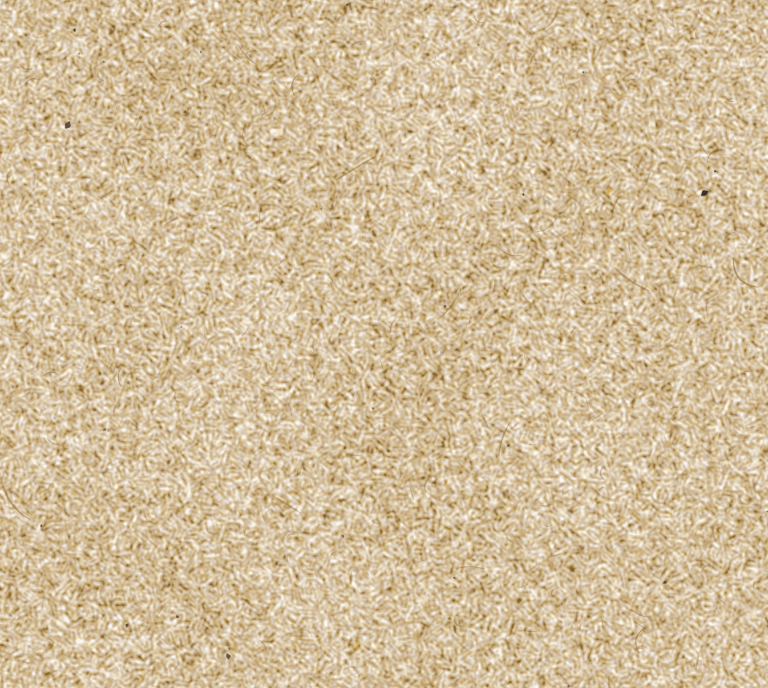
Write a Shadertoy shader that draws this texture.

```glsl
// Recycled kraft paper: matted pale and tan fibres with dark specks and stray threads.

// Paper tones, dark to light
const vec3 UMBER = vec3(0.53, 0.39, 0.17);
const vec3 BROWN = vec3(0.69, 0.57, 0.36);
const vec3 TAN   = vec3(0.78, 0.67, 0.48);
const vec3 SAND  = vec3(0.81, 0.715, 0.565);
const vec3 CREAM = vec3(0.85, 0.78, 0.66);
const vec3 PALE  = vec3(0.905, 0.85, 0.765);
const vec3 WHITE = vec3(0.98, 0.97, 0.94);

// Inclusions
const vec3 THREAD = vec3(0.50, 0.35, 0.12);
const vec3 SOOT   = vec3(0.13, 0.09, 0.07);
const vec3 BLUE   = vec3(0.56, 0.66, 0.78);
const vec3 OCHRE  = vec3(0.86, 0.66, 0.20);

// Grain, in noise cells per canvas height
const vec2  FIBRE_FREQ = vec2(66.0, 185.0);   // along, across
const float PATCH_FREQ = 48.0;                // patches sharing one direction
const float GRIT_FREQ  = 170.0;
const float MOTTLE_FREQ = 38.0;
const float BROAD_FREQ = 4.0;
const int   DIRECTIONS = 5;
const float FIRST_ANGLE = -0.7;
const float PI = 3.14159;
const float NOISE_GAIN = 4.63;                // brings noise to unit deviation

vec3 hash3(vec2 cell, float seed) {
    uvec3 v = uvec3(ivec3(vec3(cell, seed)));
    v = v * 1664525u + 1013904223u;
    v.x += v.y * v.z; v.y += v.z * v.x; v.z += v.x * v.y;
    v ^= v >> 16u;
    v.x += v.y * v.z; v.y += v.z * v.x; v.z += v.x * v.y;
    return vec3(v >> 16u) / 65535.0;
}

vec2 rotate(vec2 p, float a) {
    float c = cos(a), s = sin(a);
    return vec2(c * p.x + s * p.y, c * p.y - s * p.x);
}

float corner(vec2 cell, vec2 offset, float seed) {
    float a = 2.0 * PI * hash3(cell, seed).x;
    return dot(vec2(cos(a), sin(a)), offset);
}

// Gradient noise with zero mean and unit deviation
float noise(vec2 p, float seed) {
    vec2 i = floor(p), f = p - i, e = vec2(1.0, 0.0);
    vec2 u = f * f * f * (f * (f * 6.0 - 15.0) + 10.0);
    float low  = mix(corner(i, f, seed), corner(i + e, f - e, seed), u.x);
    float high = mix(corner(i + e.yx, f - e.yx, seed), corner(i + 1.0, f - 1.0, seed), u.x);
    return NOISE_GAIN * mix(low, high, u.y);
}

// Streaks whose direction changes from patch to patch
float fibreMat(vec2 p) {
    float sum = 0.0, power = 0.0;
    for (int k = 0; k < DIRECTIONS; k++) {
        float seed = 10.0 + float(k);
        float weight = exp(1.3 * noise(p * PATCH_FREQ, seed + 20.0));
        if (k == 0) weight *= 1.6;
        vec2 q = rotate(p, FIRST_ANGLE + PI * float(k) / float(DIRECTIONS));
        sum += weight * noise(q * FIBRE_FREQ, seed);
        power += weight * weight;
    }
    return sum * inversesqrt(power);
}

// Coverage of scattered, bent, tapered strokes; size = half length, half width
float scatter(vec2 p, float cells, vec2 size, float density, float seed) {
    float soft = 0.7 / iResolution.y + 0.0004;
    vec2 home = floor(p * cells);
    float cover = 0.0;
    for (int y = -1; y <= 1; y++)
    for (int x = -1; x <= 1; x++) {
        vec2 cell = home + vec2(x, y);
        vec3 place = hash3(cell, seed), look = hash3(cell, seed + 1.0);
        if (place.z > density) continue;
        vec2 q = rotate(p - (cell + place.xy) / cells, PI * look.x);
        vec2 s = size * mix(0.45, 1.0, look.y * look.y);
        float t = q.x / s.x;
        q.y += s.x * (look.z - 0.5) * min(t * t, 1.0);
        float width = s.y * (1.0 - 0.6 * min(t * t, 1.0));
        float d = length(vec2(max(abs(q.x) - s.x, 0.0), q.y)) - width;
        cover = max(cover, (1.0 - smoothstep(-soft, soft, d)) * mix(0.55, 1.0, look.z));
    }
    return cover;
}

float ramp(float a, float b, float x) { return clamp((x - a) / (b - a), 0.0, 1.0); }

// Tone steps sit at the deviations that give each colour its share
vec3 paperTone(float z) {
    vec3 c = mix(UMBER, BROWN, ramp(-3.2, -1.96, z));
    c = mix(c, TAN, ramp(-1.96, -1.15, z));
    c = mix(c, SAND, ramp(-1.15, -0.43, z));
    c = mix(c, CREAM, ramp(-0.43, 0.36, z));
    c = mix(c, PALE, ramp(0.36, 1.31, z));
    return mix(c, WHITE, ramp(1.31, 2.8, z));
}

void mainImage(out vec4 fragColor, in vec2 fragCoord) {
    vec2 p = fragCoord / iResolution.y;

    // Fibre mat, grit and soft mottling
    float z = 0.86 * fibreMat(p) + 0.40 * noise(p * GRIT_FREQ, 1.0)
            + 0.28 * noise(p * MOTTLE_FREQ, 2.0) + 0.13 * noise(p * BROAD_FREQ, 3.0);
    vec3 color = paperTone(z);
    color += vec3(0.004, 0.0, -0.016) * noise(p * 90.0, 4.0);

    // Threads, then flecks and specks
    color = mix(color, THREAD, 0.45 * scatter(p, 24.0, vec2(0.011, 0.0012), 0.35, 50.0));
    color = mix(color, THREAD, 0.60 * scatter(p, 12.0, vec2(0.034, 0.0014), 0.14, 60.0));
    color = mix(color, WHITE, 0.85 * scatter(p, 16.0, vec2(0.004, 0.0024), 0.14, 70.0));
    color = mix(color, BLUE, 0.75 * scatter(p, 8.0, vec2(0.004, 0.0028), 0.06, 80.0));
    color = mix(color, OCHRE, 0.75 * scatter(p, 8.0, vec2(0.006, 0.0026), 0.06, 90.0));
    color = mix(color, SOOT, 0.75 * scatter(p, 14.0, vec2(0.002, 0.0023), 0.16, 100.0));
    color = mix(color, SOOT, scatter(p, 7.0, vec2(0.005, 0.0048), 0.10, 110.0));

    fragColor = vec4(color, 1.0);
}
```
